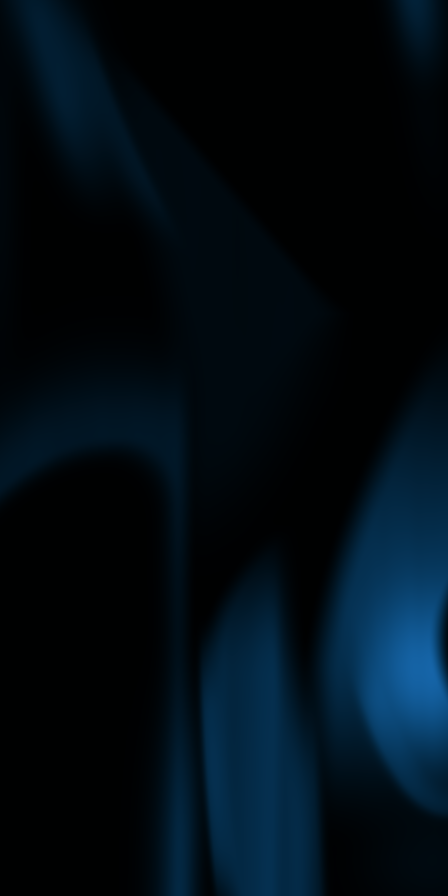
Give the GLSL for this background, as a WebGL 2 fragment shader.

```glsl
#version 300 es
precision highp float;
uniform vec2 u_resolution;
out vec4 fragColor;

// Bell curve with a separate width on each side of zero
float sideGlow(float d, float before, float after) {
    float s = d / (d < 0.0 ? before : after);
    return exp(-s * s);
}

// Soft window between two limits
float gate(float v, float low, float high, float soft) {
    return smoothstep(low - soft, low + soft, v)
         * (1.0 - smoothstep(high - soft, high + soft, v));
}

// Glowing crease from top to bottom, bowed sideways
float fold(vec2 p, vec2 top, vec2 bottom, float bow, vec2 widths, float fade) {
    float t = (top.y - p.y) / (top.y - bottom.y);
    float centre = mix(top.x, bottom.x, t) + 4.0 * bow * t * (1.0 - t);
    return sideGlow(p.x - centre, widths.x, widths.y)
         * gate(p.y, bottom.y, top.y, fade);
}

float blob(vec2 p, vec2 centre, vec2 size) {
    vec2 q = (p - centre) / size;
    return exp(-dot(q, q));
}

float smoothMax(float a, float b, float k) {
    float h = max(k - abs(a - b), 0.0) / k;
    return max(a, b) + 0.25 * h * h * k;
}

// Layered sines running mostly along the cloth
float satin(vec2 p) {
    float sum = 0.0;
    float amount = 0.5;
    float frequency = 24.0;
    for (int i = 0; i < 4; i++) {
        sum += amount * sin(p.x * frequency + 2.0 * sin(p.y * 3.0 + float(i) * 1.7));
        frequency *= 1.9;
        amount *= 0.5;
    }
    return sum;
}

// Dim cloth and creases in the upper half
float upperVeil(vec2 p) {
    float right = 0.75 - (p.y > 1.3 ? 0.85 * (p.y - 1.3) : 0.5 * (1.3 - p.y));
    float soft = mix(0.13, 0.025, smoothstep(1.1, 1.4, p.y));
    float left = 0.40 - 0.15 * smoothstep(1.1, 1.9, p.y);
    float veil = smoothstep(left - 0.05, left + 0.07, p.x)
               * (1.0 - smoothstep(right - soft, right + soft, p.x));
    float light = 0.055 * veil * gate(p.y, 0.85, 1.9, 0.2);
    light += 0.18 * fold(p, vec2(0.04, 2.1), vec2(0.19, 1.63), 0.0, vec2(0.06, 0.085), 0.17);
    light += 0.09 * fold(p, vec2(0.19, 1.92), vec2(0.36, 1.52), -0.01, vec2(0.05, 0.02), 0.1);
    light += 0.20 * fold(p, vec2(0.90, 2.2), vec2(0.94, 1.9), 0.0, vec2(0.05, 0.06), 0.13);
    light += 0.025 * fold(p, vec2(0.91, 2.1), vec2(0.97, 1.6), 0.0, vec2(0.05), 0.2);
    return light + 0.04 * blob(p, vec2(0.0, 1.6), vec2(0.04, 0.4));
}

// Rounded arch with a dark hollow and a lit wall
float archGlow(vec2 p) {
    float crown = 1.03 - 1.7 * (p.x - 0.26) * (p.x - 0.26);
    float d = smoothMax(p.y - crown, p.x - 0.41, 0.12);
    float light = 0.14 * sideGlow(d, 0.04, 0.15)
                * (1.0 - smoothstep(0.39, 0.44, p.x));
    light *= mix(0.75, 1.0, smoothstep(0.6, 1.0, p.y));
    return light + 0.17 * fold(p, vec2(0.42, 0.35), vec2(0.405, -0.4), 0.0,
                               vec2(0.07, 0.035), 0.25);
}

// Central flame with a bright left rim
float middleFlame(vec2 p) {
    float rise = max(p.y - 0.53, 0.0);
    float drop = max(0.35 - p.y, 0.0);
    float left = 0.455 + 1.9 * rise * rise + 0.35 * drop * drop;
    float right = 0.71 - 0.06 * smoothstep(0.1, 0.7, p.y);
    float body = smoothstep(left - 0.015, left + 0.05, p.x)
               * (1.0 - smoothstep(right - 0.06, right + 0.03, p.x));
    float light = 0.23 * body * (1.0 - smoothstep(0.48, 0.87, p.y));
    light += 0.19 * fold(p, vec2(0.455, 0.52), vec2(0.49, 0.0), -0.005, vec2(0.012, 0.03), 0.12);
    light += 0.07 * fold(p, vec2(0.61, 0.7), vec2(0.60, -0.2), 0.0, vec2(0.05, 0.02), 0.15);
    return light + 0.10 * fold(p, vec2(0.69, 0.4), vec2(0.72, -0.2), 0.0, vec2(0.06, 0.018), 0.18);
}

// Tall flame on the right, brightest above its curved lower fold
float rightFlame(vec2 p) {
    float left = 0.69 + 0.42 * pow(max(p.y - 0.5, 0.0), 1.5);
    float right = 0.975 + 2.0 * (p.y - 0.57) * (p.y - 0.57);
    float sides = smoothstep(left - 0.02, left + 0.07, p.x)
                * (1.0 - smoothstep(right - 0.02, right + 0.035, p.x));
    float reach = 1.0 - p.x;
    float d = (p.y - 0.19 - 7.0 * reach * reach) / sqrt(1.0 + 196.0 * reach * reach);
    float light = 0.28 * smoothstep(0.1, 0.55, p.y) * (1.0 - smoothstep(0.75, 1.35, p.y));
    light += 0.40 * blob(p, vec2(0.94, 0.49), vec2(0.12, 0.2)) * smoothstep(-0.03, 0.05, d);
    light += 0.17 * sideGlow(d, 0.018, 0.04) * smoothstep(0.76, 0.84, p.x)
           * gate(p.y, 0.17, 0.5, 0.08);
    return light * sides + 0.06 * blob(p, vec2(0.96, 0.08), vec2(0.14, 0.12));
}

void main() {
    vec2 p = gl_FragCoord.xy / u_resolution * vec2(1.0, 2.0);
    float light = upperVeil(p) + archGlow(p) + middleFlame(p) + rightFlame(p);
    light *= 1.0 + 0.06 * satin(p);
    vec3 blue = vec3(0.2 * light, 0.6, 1.0) * light;
    fragColor = vec4(blue + vec3(0.0, 0.002, 0.004), 1.0);
}
```
